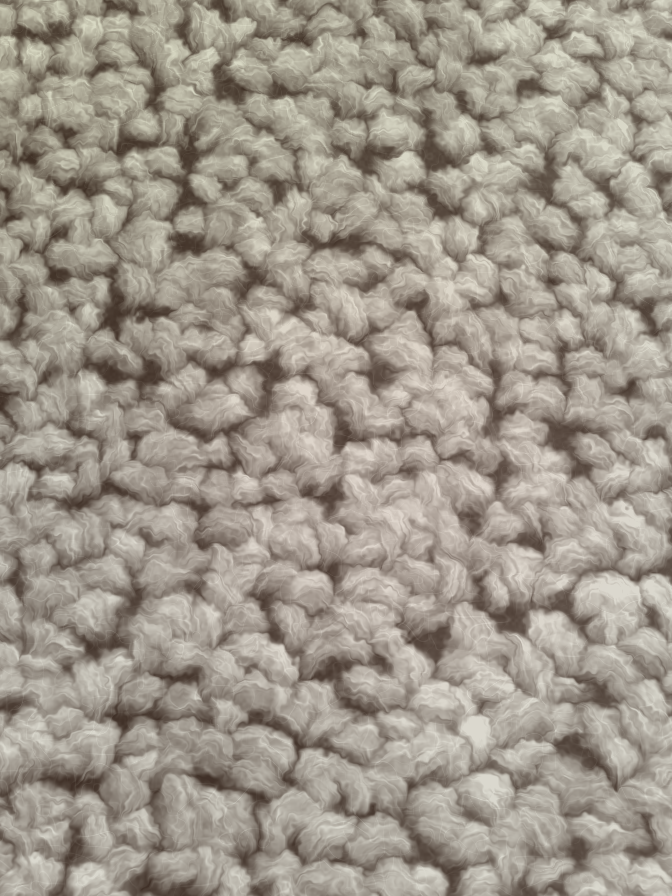
Reproduce this texture procedurally as a Shadertoy shader.

```glsl
const float TUFTS_ACROSS = 17.5;
const float RECESSION = 0.25;          // tufts shrink towards the top
const vec2 TUFT_SIZE = vec2(0.86, 0.60);
const float LEAN = -0.55;              // main direction of the yarn
const float LEAN_SPREAD = 2.4;
const float BLEND = 10.0;              // sharpness of tuft borders
const vec2 LIGHT_DIR = vec2(0.35, 0.94);
const vec3 SHADOW = vec3(0.25, 0.19, 0.155);
const vec3 HIGHLIGHT = vec3(0.81, 0.80, 0.76);
const vec3 OLIVE_TINT = vec3(0.99, 1.0, 0.94);
const vec3 ROSE_TINT = vec3(1.02, 0.985, 0.99);

vec3 hash3(vec2 p) {
    vec3 q = fract(p.xyx * vec3(0.1031, 0.1030, 0.0973));
    q += dot(q, q.yxz + 33.33);
    return fract((q.xxy + q.yzz) * q.zyx);
}

float noise(vec2 p) {
    vec2 i = floor(p), f = fract(p);
    f = f * f * (3.0 - 2.0 * f);
    float low = mix(hash3(i).x, hash3(i + vec2(1, 0)).x, f.x);
    float high = mix(hash3(i + vec2(0, 1)).x, hash3(i + vec2(1, 1)).x, f.x);
    return mix(low, high, f.y);
}

vec2 wobble(vec2 p) {
    return vec2(noise(p), noise(p + 41.7)) - 0.5;
}

// Fibres run along x, with a finer layer on top
float fibres(vec2 p) {
    return 0.6 * noise(p * vec2(1.8, 8.0)) + 0.4 * noise(p * vec2(3.5, 15.0) + 7.3);
}

// Returns the tone (x) and height (y) of the pile
vec2 pile(vec2 p) {
    vec2 sum = vec2(0.25, 0.0);
    float total = 1.0;
    vec2 home = floor(p);
    for (int j = -2; j <= 2; j++)
    for (int i = -2; i <= 2; i++) {
        vec2 cell = home + vec2(i, j);
        vec3 shape = hash3(cell);
        vec3 look = hash3(cell + 117.0);
        vec2 offset = p - cell - 0.5 - 0.85 * (shape.xy - 0.5);
        float angle = LEAN + LEAN_SPREAD * (shape.z - 0.5);
        float c = cos(angle), s = sin(angle);
        vec2 local = vec2(c * offset.x + s * offset.y, c * offset.y - s * offset.x);
        local.y += 0.45 * local.x * local.x - 0.06;
        vec2 q = local / (TUFT_SIZE * mix(0.82, 1.15, look.x));
        float r2 = dot(q, q);
        if (r2 > 2.0) continue;

        float height = 0.9 * (1.0 - r2) + 0.45 * look.y;
        float tone = 0.80 - 0.24 * r2 + 0.22 * dot(offset / TUFT_SIZE.y, LIGHT_DIR);
        tone += 0.16 * (look.z - 0.5);
        tone += 0.48 * (fibres(local + look.xy * 60.0) - 0.5);
        float weight = exp(BLEND * height);
        sum += weight * vec2(tone, height);
        total += weight;
    }
    return sum / total;
}

// Thin stray hairs along the contours of a warped noise
float strayHairs(vec2 p) {
    p += 0.5 * wobble(p * 1.3);
    float ridge = 1.0 - abs(2.0 * noise(p * vec2(2.2, 3.2)) - 1.0);
    return smoothstep(0.86, 1.0, ridge) * noise(p * 1.1 + 19.0);
}

void mainImage(out vec4 fragColor, in vec2 fragCoord) {
    vec2 uv = fragCoord / iResolution.x;

    // Receding ground with frayed tuft outlines
    vec2 ground = vec2((uv.x - 0.5) * (1.0 + RECESSION * uv.y),
                       uv.y + 0.5 * RECESSION * uv.y * uv.y) * TUFTS_ACROSS;
    vec2 p = ground + 60.0;
    vec2 frayed = p + 0.28 * wobble(p * 2.2) + 0.16 * wobble(p * 6.5);

    // Pile, shaded gaps and loose hair
    vec2 tuft = pile(frayed);
    float open = smoothstep(-0.05, 0.8, tuft.y);
    float tone = tuft.x * mix(0.48, 1.02, open);
    tone += 0.11 * strayHairs(p) + 0.08 * strayHairs(p.yx * 1.3 + 30.0);
    tone += 0.07 * (noise(p * 11.0) - 0.5);

    // Broad light, brighter to the right, and worn patches
    tone += 0.10 * (uv.x - 0.5) + 0.14 * (noise(p * 0.22) - 0.5);
    tone = clamp(tone, 0.0, 1.08);

    // Warm cast across the canvas
    vec3 color = mix(SHADOW, HIGHLIGHT, tone);
    float olive = smoothstep(0.5, 1.3, uv.y) * (1.0 - 0.5 * uv.x);
    float rose = 1.0 - smoothstep(0.1, 0.55, distance(uv, vec2(0.57, 0.66)));
    color *= mix(vec3(1.0), OLIVE_TINT, olive);
    color *= mix(vec3(1.0), ROSE_TINT, rose);
    fragColor = vec4(color, 1.0);
}
```
